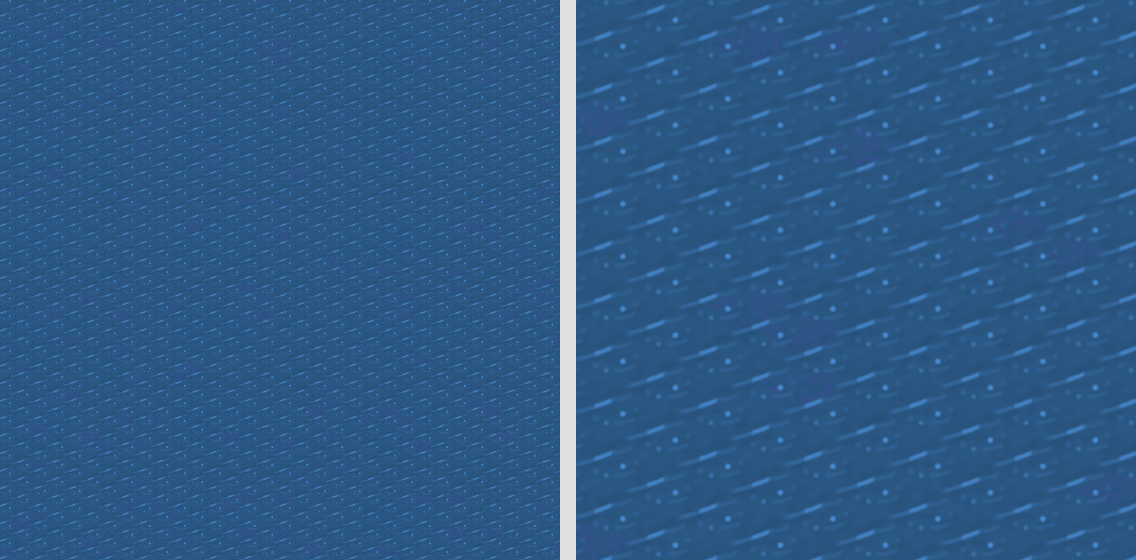
Left: the whole. Right: its middle third, enlarged.
Give the GLSL for this texture, as a WebGL 1 fragment shader.

```glsl
precision highp float;
// Blue water in staggered diamond tiles with short slanted ripples, glints and sparse violet speckles.
uniform vec2 u_resolution;

const vec2 TILES = vec2(16.0, 32.0);   // diamonds across and down
const float UNITS = 32.0;              // half tile widths per canvas side
const float VIOLET_SHARE = 0.14;

const vec3 DEEP = vec3(0.15, 0.315, 0.475);
const vec3 WATER = vec3(0.168, 0.345, 0.52);
const vec3 RIPPLE = vec3(0.205, 0.41, 0.62);
const vec3 GLINT = vec3(0.29, 0.56, 0.84);
const vec3 VIOLET = vec3(0.205, 0.32, 0.55);

float hash(vec2 p) {
  vec3 h = fract(p.xyx * 0.1031);
  h += dot(h, h.yzx + 33.33);
  return fract((h.x + h.y) * h.z);
}

// Value noise that wraps after a whole number of cells
float wrapNoise(vec2 p, float period) {
  vec2 i = floor(p);
  vec2 f = fract(p);
  f = f * f * (3.0 - 2.0 * f);
  vec2 lo = mod(i, period);
  vec2 hi = mod(i + 1.0, period);
  return mix(mix(hash(lo), hash(vec2(hi.x, lo.y)), f.x),
             mix(hash(vec2(lo.x, hi.y)), hash(hi), f.x), f.y);
}

// Diamond lattice axes: along and across the slanted rows
vec2 toLattice(vec2 q) {
  return vec2(q.x + q.y, q.x - q.y);
}

// Offset to the nearest repeat of a feature, in half tile widths
vec2 nearestRepeat(vec2 q, vec2 feature) {
  vec2 s = fract(toLattice(q - feature) + 0.5) - 0.5;
  return vec2(s.x + s.y, 0.5 * (s.x - s.y));
}

float coverage(float dist, float halfWidth, float pixel) {
  float edge = max(pixel, 0.05);
  return clamp((halfWidth - dist) / edge + 0.5, 0.0, 1.0);
}

// Shallow arc rising to the right, thinning at both ends
float streak(vec2 q, vec2 feature, float halfLength, float slope, float bend, float pixel) {
  vec2 d = nearestRepeat(q, feature);
  float t = d.x / halfLength;
  float curve = slope * d.x + bend * (t * t - 0.4);
  float taper = 1.0 - smoothstep(0.6, 1.0, abs(t));
  return coverage(abs(d.y - curve), 0.04, pixel) * taper;
}

float spot(vec2 q, vec2 feature, float radius, float pixel) {
  return coverage(length(nearestRepeat(q, feature)), radius, pixel);
}

void main() {
  vec2 uv = gl_FragCoord.xy / u_resolution;
  float pixel = UNITS / min(u_resolution.x, u_resolution.y);
  vec2 q = uv * TILES;
  vec2 lattice = toLattice(q);

  // Mottled water: one mottle shared by all tiles, plus fine grain
  float mottle = wrapNoise(lattice * 6.0, 6.0);
  float grain = wrapNoise(uv * 256.0, 256.0);
  vec3 color = mix(DEEP, WATER, clamp(0.75 * mottle + 0.4 * grain, 0.0, 1.0));

  // Violet speckles on randomly chosen diamonds
  vec2 cell = floor(lattice);
  vec2 id = mod(vec2(cell.x + cell.y + 1.0, cell.x - cell.y) * 0.5, TILES);
  float chosen = step(hash(id * 2.0 + 7.0), VIOLET_SHARE);
  vec2 inside = abs(fract(lattice) - 0.5);
  float diamond = 1.0 - smoothstep(0.35, 0.5, max(inside.x, inside.y));
  float speckle = smoothstep(0.45, 0.75, wrapNoise(uv * 384.0, 384.0));
  color = mix(color, VIOLET, chosen * diamond * mix(0.08, 0.75, speckle));

  // Ripples shared by every tile
  float ripple = streak(q, vec2(0.02, 0.10), 0.48, 0.33, 0.03, pixel);
  ripple = max(ripple, 0.6 * streak(q, vec2(0.27, 0.25), 0.24, 0.25, 0.03, pixel));
  ripple = max(ripple, 0.6 * streak(q, vec2(0.30, -0.19), 0.24, 0.22, 0.03, pixel));
  ripple = max(ripple, 0.6 * spot(q, vec2(0.02, -0.14), 0.06, pixel));
  ripple = max(ripple, 0.5 * spot(q, vec2(0.40, 0.04), 0.05, pixel));
  color = mix(color, RIPPLE, 0.85 * ripple);

  // Bright crests and small points of light
  float glint = 0.65 * streak(q, vec2(0.09, 0.15), 0.2, 0.36, 0.01, pixel);
  glint = max(glint, 0.9 * spot(q, vec2(0.28, -0.05), 0.05, pixel));
  glint = max(glint, 0.45 * spot(q, vec2(0.12, -0.22), 0.045, pixel));
  color = mix(color, GLINT, glint);

  gl_FragColor = vec4(color, 1.0);
}
```
